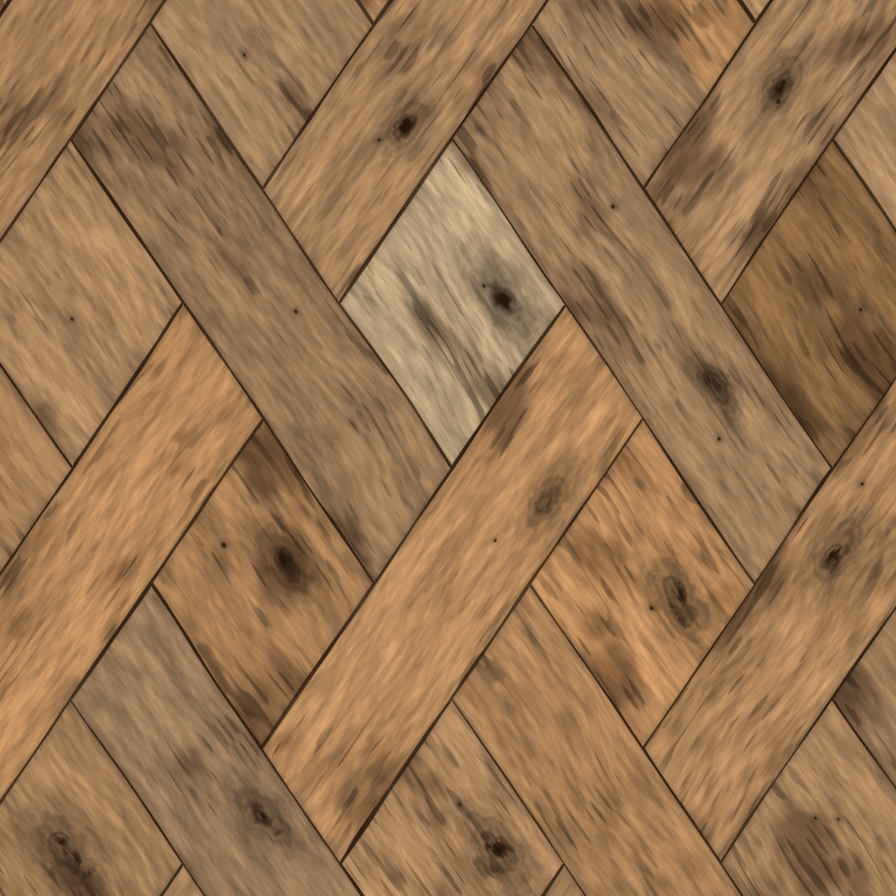
Give the GLSL for this texture, as a WebGL 2 fragment shader.

```glsl
#version 300 es
precision highp float;
uniform vec2 u_resolution;
out vec4 fragColor;

float hash(vec2 p) {
    vec3 q = fract(p.xyx * 0.1031);
    q += dot(q, q.yzx + 33.33);
    return fract((q.x + q.y) * q.z);
}

float noise(vec2 p) {
    vec2 i = floor(p), f = fract(p);
    f = f * f * (3.0 - 2.0 * f);
    return mix(mix(hash(i), hash(i + vec2(1, 0)), f.x),
               mix(hash(i + vec2(0, 1)), hash(i + vec2(1, 1)), f.x), f.y);
}

float fbm(vec2 p) {
    float sum = 0.0, amp = 0.53;
    for (int i = 0; i < 4; i++) {
        sum += amp * noise(p);
        p = p * 2.03 + 17.3;
        amp *= 0.5;
    }
    return sum;
}

void main() {
    vec2 uv = gl_FragCoord.xy / u_resolution;
    float pixel = 1.0 / min(u_resolution.x, u_resolution.y);

    // Oblique lattice: whole numbers are diamond centres, halves are crossings
    vec2 cell = vec2(0.2125, 0.3125);
    vec2 wobble = 0.004 * (vec2(noise(uv * 9.0), noise(uv * 9.0 + 50.0)) - 0.5);
    vec2 d = (uv + wobble - vec2(0.505, 0.661)) / cell;
    vec2 q = 0.5 * vec2(d.x - d.y, d.x + d.y);
    vec2 crossing = floor(q);
    bvec2 band = lessThan(abs(q - crossing - 0.5), vec2(0.205));
    bool risingOnTop = mod(crossing.x + crossing.y, 2.0) > 0.5;
    bool falling = band.y && !(band.x && risingOnTop);
    bool rising = band.x && !falling;

    // Piece under this point: diamond, falling plank or rising plank
    vec2 centre = round(q), halfSize = vec2(0.295);
    if (falling) {
        float shift = mod(crossing.y, 2.0) + 0.5;
        centre = vec2(2.0 * round((q.x - shift) * 0.5) + shift, crossing.y + 0.5);
        halfSize = vec2(0.795, 0.205);
    } else if (rising) {
        float shift = mod(crossing.x + 1.0, 2.0) + 0.5;
        centre = vec2(crossing.x + 0.5, 2.0 * round((q.y - shift) * 0.5) + shift);
        halfSize = vec2(0.205, 0.795);
    }
    bool diamond = !falling && !rising;
    vec2 local = q - centre;
    vec2 gap = halfSize - abs(local);
    float edge = min(gap.x, gap.y) / 2.845;
    vec2 seed = centre * 2.0 + 60.0;

    // Position along and across the fibres, in canvas units
    vec2 offset = vec2(local.x + local.y, local.y - local.x) * cell;
    vec2 along = normalize(cell * vec2(1.0, rising ? 1.0 : -1.0));
    vec2 grain = vec2(dot(offset, along), dot(offset, vec2(-along.y, along.x)));
    vec2 g = grain + seed * 0.37;
    g.y += 0.012 * (noise(g * vec2(9.0, 14.0)) - 0.5);

    // Tone of each piece, some diamonds joined from two boards
    float warmth = hash(seed + 3.0);
    float light = 0.93 + 0.16 * hash(seed + 7.0);
    if (diamond) {
        float joined = step(0.55, hash(seed + 11.0));
        float board = smoothstep(-0.006, 0.006, grain.y + 0.03 * (hash(seed + 13.0) - 0.5));
        warmth = mix(warmth, board, joined * 0.8);
    }
    vec3 wood = mix(vec3(0.62, 0.49, 0.36), vec3(0.72, 0.53, 0.35), warmth) * light;
    if (diamond && length(centre) < 0.5) wood = vec3(0.73, 0.63, 0.49);
    if (diamond && length(centre - 1.0) < 0.5) wood = vec3(0.54, 0.40, 0.26);

    // Fibres, broad streaks and weathered blotches
    float fibre = fbm(g * vec2(38.0, 190.0));
    float streak = fbm(g * vec2(9.0, 60.0) + 31.0);
    float blotch = fbm(g * vec2(9.0, 17.0) + 71.0);
    wood *= 1.0 + 0.42 * (fibre - 0.5) + 0.30 * (streak - 0.5);
    float stain = smoothstep(0.54, 0.80, blotch);
    wood = mix(wood, wood * vec3(0.68, 0.65, 0.63), stain);
    float scratch = smoothstep(0.66, 0.82, noise(g * vec2(26.0, 230.0) + 9.0));
    wood *= 1.0 - 0.26 * scratch * smoothstep(0.35, 0.65, blotch);

    // One large knot at most, then small nail holes
    for (int i = 0; i < 4; i++) {
        vec2 key = seed + float(i) * 19.0;
        vec2 reach = vec2(diamond ? 0.06 : 0.20, diamond ? 0.06 : 0.045);
        vec2 spot = (vec2(hash(key + 1.7), hash(key + 5.3)) * 2.0 - 1.0) * reach;
        float present = step(i == 0 ? 0.48 : 0.62, hash(key + 23.0));
        float size = i == 0 ? mix(0.012, 0.024, hash(key + 29.0)) : 0.0035;
        vec2 away = (grain - spot) * vec2(i == 0 ? 0.5 : 0.75, 1.0);
        float r = length(away) / size + 0.9 * (fbm(g * 65.0) - 0.5);
        float halo = exp(-r * r * 0.65) * present;
        float core = (1.0 - smoothstep(0.15, 0.65, r)) * present;
        float rings = 0.5 + 0.5 * sin(r * 13.0 + 3.0 * streak);
        wood *= 1.0 - halo * (i == 0 ? 0.38 + 0.16 * rings : 0.25);
        float crack = i == 0 ? smoothstep(0.42, 0.66, fbm(g * vec2(45.0, 120.0))) : 0.8;
        wood = mix(wood, vec3(0.15, 0.09, 0.05), core * crack);
    }

    // Uneven dark seams with worn, shaded edges
    vec2 side = gap.x < gap.y ? vec2(sign(local.x), 0.0) : vec2(0.0, sign(local.y));
    float width = mix(0.0006, 0.0022, hash(seed + side * 5.0 + 41.0));
    width *= 0.6 + 0.8 * noise(uv * 24.0);
    float seam = 1.0 - smoothstep(width - 0.7 * pixel, width + 0.9 * pixel, edge);
    wood *= 1.0 - 0.20 * exp(-edge / 0.004) * (0.5 + noise(uv * 35.0));
    wood = mix(wood, vec3(0.17, 0.10, 0.05), seam * (0.65 + 0.3 * noise(uv * 15.0 + 8.0)));

    fragColor = vec4(clamp(wood, 0.0, 1.0), 1.0);
}
```
